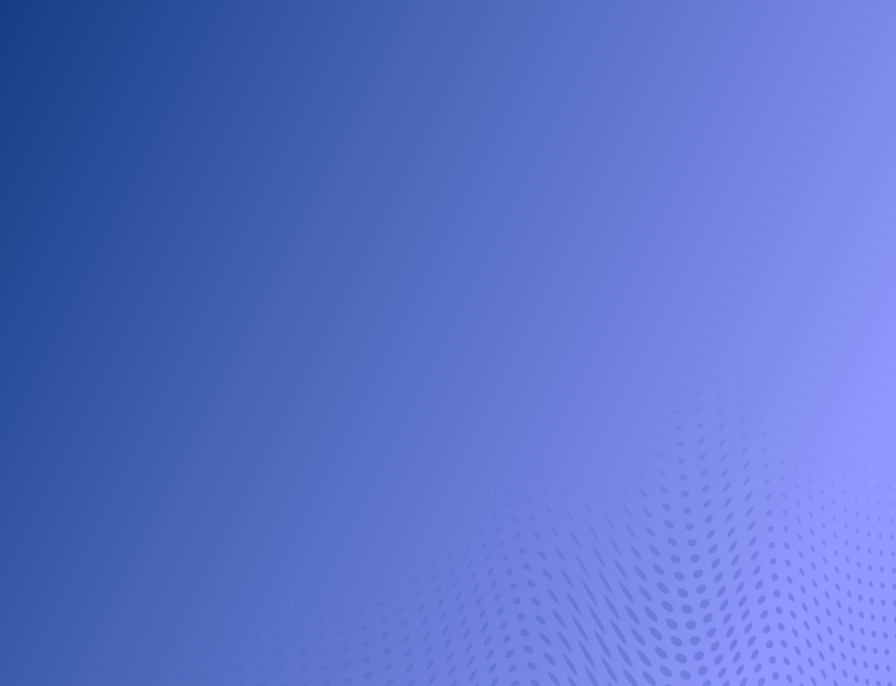
A Shadertoy shader for this background:

```glsl
// A diagonal navy to periwinkle gradient with a faint halftone mesh along the bottom.
// The mesh is a repeated dot grid whose rows are bent over two soft hills;
// its dots swell in the lower right and fade out towards a hilly upper limit.

const vec3 NAVY = vec3(0.08, 0.24, 0.52);
const vec3 COBALT = vec3(0.27, 0.385, 0.70);
const vec3 PERIWINKLE = vec3(0.57, 0.60, 1.0);
const vec3 DOT_INK = vec3(0.26, 0.35, 0.72);

// Smooth bump of height 1 centred on c
float hill(float x, float c, float width) {
    float d = (x - c) / width;
    return exp(-d * d);
}

// Three-stop ramp with a joint at the given position
vec3 ramp(float t, float joint) {
    vec3 dark = mix(NAVY, COBALT, clamp(t / joint, 0.0, 1.0));
    return mix(dark, PERIWINKLE, clamp((t - joint) / (1.0 - joint), 0.0, 1.0));
}

// Bent grid coordinates: one unit per dot
vec2 meshCoords(vec2 p) {
    float rowBend = 0.20 * hill(p.x, 0.77, 0.13)
                  + 0.10 * hill(p.x, 1.13, 0.08)
                  + 0.012 * sin(11.0 * p.x);
    float columnBend = 0.18 * p.y
                     + 0.012 * sin(9.0 * p.y + 6.0 * p.x)
                     + 0.16 * smoothstep(1.10, 1.38, p.x);
    return vec2((p.x + columnBend) / 0.029, (p.y - rowBend) / 0.024);
}

// Height at which the mesh has vanished
float meshTop(float x) {
    return 0.17 + 0.18 * hill(x, 0.77, 0.14)
                + 0.32 * hill(x, 1.03, 0.11)
                + 0.18 * smoothstep(1.0, 1.25, x);
}

// Coverage of the dot in each grid cell
float dots(vec2 grid, float radius) {
    float blur = 0.5 * length(fwidth(grid)) + 0.001;
    float d = length(fract(grid) - 0.5);
    return 1.0 - smoothstep(radius - blur, radius + blur, d);
}

void mainImage(out vec4 fragColor, in vec2 fragCoord) {
    vec2 p = fragCoord / iResolution.y;
    float aspect = iResolution.x / iResolution.y;
    p.x *= 1.306 / aspect;

    // Background, brightening to the right and downwards
    float t = (p.x + 0.5 * (1.0 - p.y)) / 1.616;
    vec3 color = ramp(t, 0.37);

    // Dot size and strength
    float fade = 1.0 - smoothstep(0.15, 1.0, p.y / meshTop(p.x));
    float swell = exp(-dot(p - vec2(0.96, 0.07), p - vec2(0.96, 0.07)) / 0.035);
    float radius = 0.13 + 0.07 * fade + 0.10 * swell;
    float strength = mix(0.12, 0.36, smoothstep(0.2, 0.95, p.x));

    // Mesh over background
    float ink = dots(meshCoords(p), radius) * strength * sqrt(fade);
    color = mix(color, DOT_INK, ink);
    fragColor = vec4(color, 1.0);
}
```
